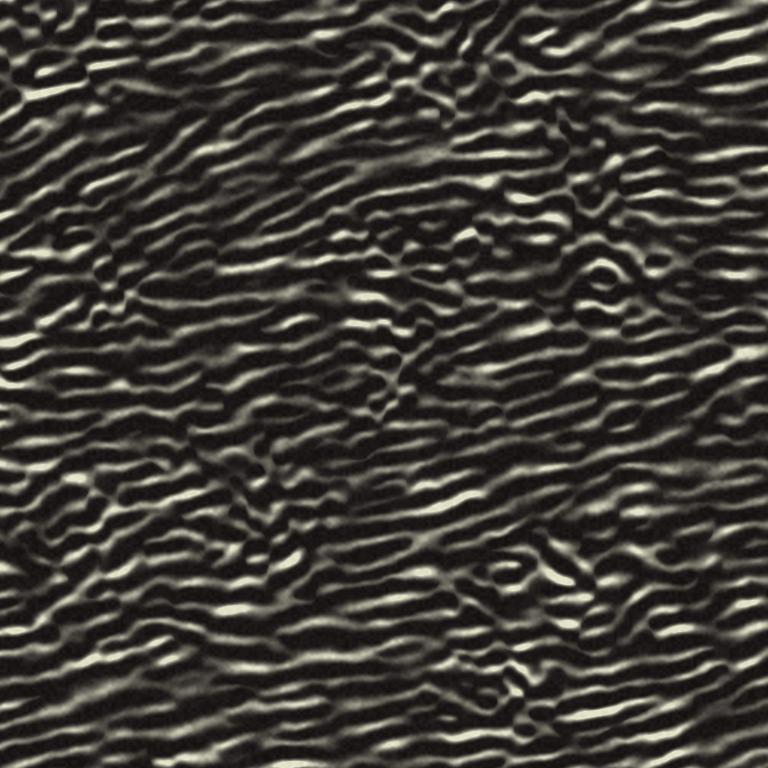
Reproduce this texture procedurally as a WebGL 2 fragment shader.

```glsl
#version 300 es
precision highp float;
// Short broken pale ridges running in slightly rising rows over a near-black ground.

uniform vec2 u_resolution;
out vec4 fragColor;

float hash(vec2 p) {
    return fract(sin(dot(p, vec2(127.1, 311.7))) * 43758.5453);
}

float valueNoise(vec2 p) {
    vec2 cell = floor(p), f = fract(p);
    f = f * f * (3.0 - 2.0 * f);
    float low = mix(hash(cell), hash(cell + vec2(1, 0)), f.x);
    float high = mix(hash(cell + vec2(0, 1)), hash(cell + vec2(1, 1)), f.x);
    return mix(low, high, f.y);
}

// Slope of the rows in radians: gentle overall, steeper towards the top
float rowAngle(vec2 p) {
    return 0.08 + 0.6 * (valueNoise(p * 0.27 + 5.3) - 0.5) + 0.25 * smoothstep(7.0, 12.0, p.y);
}

// Sum of randomly placed oriented waves, as a cosine and sine pair
vec2 ridgeWave(vec2 p) {
    vec2 sum = vec2(0.0);
    vec2 home = floor(p);
    for (int y = -1; y <= 1; y++) {
        for (int x = -1; x <= 1; x++) {
            vec2 cell = home + vec2(x, y);
            float angle = rowAngle(cell + 0.5);
            float disorder = mix(0.2, 1.1, smoothstep(0.3, 0.9, valueNoise(cell * 0.5 + 31.7)));
            for (int i = 0; i < 8; i++) {
                vec2 seed = cell + float(i) * vec2(17.13, 9.71);
                vec2 offset = p - cell - vec2(hash(seed + 0.31), hash(seed + 0.67));
                float window = max(0.0, 1.0 - dot(offset, offset));
                if (window <= 0.0) continue;
                float turn = hash(seed + 1.19) + hash(seed + 2.43) - 1.0;
                float a = angle + disorder * turn;
                float across = dot(offset, vec2(-sin(a), cos(a)));
                float frequency = mix(1.95, 2.65, hash(seed + 3.57));
                float phase = 6.2832 * (across * frequency + hash(seed + 4.83));
                float weight = window * window * exp(-4.0 * across * across);
                sum += weight * vec2(cos(phase), sin(phase));
            }
        }
    }
    return sum / 1.9;
}

void main() {
    vec2 p = 14.0 * gl_FragCoord.xy / u_resolution.y;

    // Small wobble of the ridge edges
    vec2 wobble = vec2(valueNoise(p * 3.5), valueNoise(p * 3.5 + 47.0)) - 0.5;
    vec2 wave = ridgeWave(p + 0.08 * wobble);

    // Even out the wave strength
    float ridge = wave.x * inversesqrt(length(wave) + 0.001);

    // Break the ridges into dashes of uneven brightness, with ragged edges
    vec2 sheared = p - vec2(0.0, 0.15 * p.x);
    ridge += 0.85 * (valueNoise(sheared * vec2(1.7, 2.7) + 13.0) - 0.5);
    ridge += 0.45 * (valueNoise(sheared * vec2(3.6, 5.5) + 91.0) - 0.5);
    ridge += 0.15 * (valueNoise(p * 13.0) - 0.5);

    // Wide dark valleys, narrow bright crests
    float tone = pow(clamp((ridge + 0.8) / 1.95, 0.0, 1.08), 2.6);
    vec3 color = mix(vec3(0.10, 0.085, 0.085), vec3(0.75, 0.74, 0.66), tone);
    color += 0.05 * (valueNoise(p * 18.0 + 71.0) - 0.5);
    fragColor = vec4(color, 1.0);
}
```
